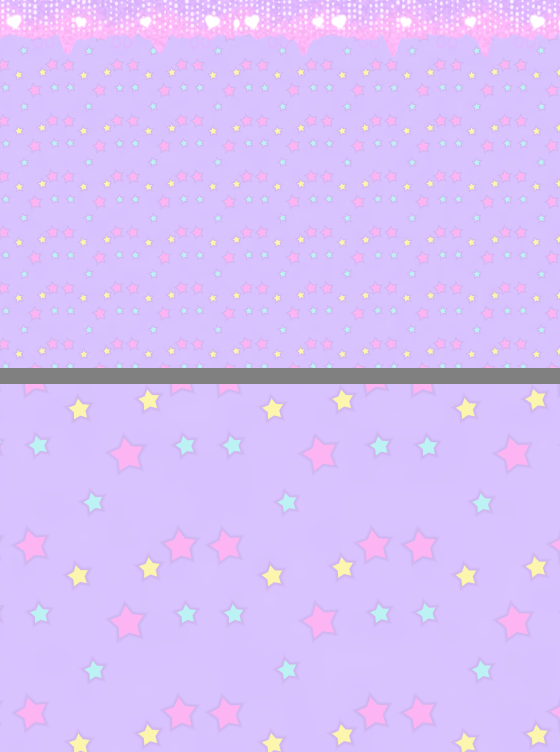
Top: the whole. Bottom: its middle third, enlarged.
A WebGL 1 fragment shader for this pattern:

```glsl
precision highp float;
// Pastel star wallpaper on lavender under a pink beaded, dripping lace border.
uniform vec2 u_resolution;

const vec2 CELL = vec2(88.55, 76.4);  // star repeat; the canvas is 504 units high
const float SWAG = 445.0;             // border repeat

float hash(vec2 p) {
  vec3 q = fract(p.xyx * 0.1031);
  q += dot(q, q.yzx + 33.33);
  return fract((q.x + q.y) * q.z);
}

float noise(vec2 p) {
  vec2 i = floor(p), f = fract(p);
  f = f * f * (3.0 - 2.0 * f);
  return mix(mix(hash(i), hash(i + vec2(1, 0)), f.x),
             mix(hash(i + vec2(0, 1)), hash(i + vec2(1, 1)), f.x), f.y);
}

mat2 rotate(float a) {
  return mat2(cos(a), sin(a), -sin(a), cos(a));
}

float starDistance(vec2 p, float radius) {
  float a = abs(mod(atan(p.x, -p.y) + 0.6283, 1.2566) - 0.6283);
  vec2 tip = vec2(0.0, radius);
  vec2 edge = 0.56 * radius * vec2(sin(0.6283), cos(0.6283)) - tip;
  return dot(length(p) * vec2(sin(a), cos(a)) - tip, normalize(vec2(-edge.y, edge.x)));
}

float heartDistance(vec2 p) {
  p = vec2(abs(p.x), 0.55 - p.y);
  if (p.x + p.y > 1.0) return length(p - vec2(0.25, 0.75)) - 0.3536;
  vec2 side = p - 0.5 * max(p.x + p.y, 0.0);
  return min(length(p - vec2(0, 1)), length(side)) * sign(p.x - p.y);
}

// Signed horizontal offset from a feature of the border
float swagOffset(float x, float center) {
  return mod(x - center + 0.5 * SWAG, SWAG) - 0.5 * SWAG;
}

float dripLength(float x, float center) {
  return 25.0 * (1.0 - smoothstep(1.0, 15.0, abs(swagOffset(x, center))));
}

// One star per cell, slightly shifted and tilted from repeat to repeat
vec3 addStar(vec3 color, vec2 p, vec2 center, float radius, vec3 fill, float px) {
  vec2 q = (p - center) / CELL + 0.5;
  float wobble = hash(floor(q) + center) - 0.5;
  vec2 local = (fract(q) - 0.5) * CELL + 0.8 * wobble;
  float d = starDistance(rotate(0.2 + 0.2 * wobble) * local, radius);
  color = mix(color, vec3(0.76, 0.64, 0.86), 0.4 * smoothstep(1.2 + px, 0.0, d));
  return mix(color, fill, smoothstep(0.7 * px, -0.7 * px, d + 0.3));
}

vec3 addBorder(vec3 color, vec2 p, float px) {
  vec3 pink = vec3(1.0, 0.72, 0.97), lilac = vec3(0.87, 0.71, 1.0);

  // Pale ribbon loops hanging below the lace
  for (int i = 0; i < 4; i++) {
    vec2 q = vec2(abs(swagOffset(p.x, 60.0 + 107.0 * float(i))), p.y - 58.0);
    float loop = abs(length((q - vec2(8, 0)) * vec2(1.0, 0.75)) - 5.5) - 1.2;
    color = mix(color, vec3(0.9, 0.7, 0.99), 0.6 * smoothstep(px, -px, loop));
  }

  // Lace body with a ragged hem and long drips
  float drips = dripLength(p.x, 92.0) + dripLength(p.x, 219.0) + dripLength(p.x, 417.0);
  float hem = 46.0 + 9.0 * noise(vec2(p.x / 9.0, 3.0)) + drips;
  float blush = 0.5 + 0.5 * cos(6.2832 * (p.x - 108.0) / (SWAG / 4.0));
  blush = smoothstep(8.0, 40.0, p.y + 16.0 * blush - 6.0 + 14.0 * (noise(p / 6.0) - 0.5));
  vec3 lace = mix(lilac, pink, blush) + 0.07 * (noise(p / 3.0) - 0.5);
  color = mix(color, lace, 0.95 * smoothstep(hem + 1.5 * px, hem - 1.5 * px, p.y));

  // Strings of beads
  float x = mod(p.x, SWAG) / (SWAG / 60.0);
  float column = floor(x);
  float y = p.y / 8.0 + hash(vec2(column, 7.0));
  vec2 bead = vec2(floor(y), column);
  float size = 0.7 + 1.5 * hash(bead + 2.0);
  float d = length((vec2(fract(x), fract(y)) - 0.5) * vec2(7.4, 6.5)) - size;
  float shown = step(0.25, hash(bead + 19.0)) * smoothstep(52.0, 36.0, p.y);
  color = mix(color, vec3(1.0, 0.96, 1.0), 0.9 * shown * smoothstep(px, -0.6 * px, d));

  // White hearts and a single oval pearl
  for (int i = 0; i < 6; i++) {
    float n = float(i);
    float center = 20.0 + 90.0 * n - 34.0 * step(3.5, n);
    float heartSize = (i == 0 || i == 3 || i == 4) ? 16.5 : 12.5;
    float tilt = (i == 3 || i == 1) ? -0.3 : 0.3;
    vec2 q = rotate(tilt) * vec2(swagOffset(p.x, center), p.y - 31.0);
    float heart = heartDistance(q / heartSize) * heartSize;
    color = mix(color, vec3(1.0, 0.9, 1.0), 0.5 * smoothstep(3.0, 0.0, heart));
    color = mix(color, vec3(1), smoothstep(px, -px, heart));
  }
  float pearl = length(vec2(swagOffset(p.x, 324.0), (p.y - 32.0) * 0.7)) - 4.2;
  return mix(color, vec3(1), smoothstep(px, -px, pearl));
}

void main() {
  float px = 504.0 / u_resolution.y;
  vec2 p = vec2(gl_FragCoord.x, u_resolution.y - gl_FragCoord.y) * px;
  vec3 color = vec3(0.848, 0.762, 1.0) + 0.012 * (noise(p / 14.0) - 0.5);

  vec3 pink = vec3(0.99, 0.71, 0.95);
  vec3 yellow = vec3(0.99, 0.96, 0.68);
  vec3 aqua = vec3(0.74, 0.95, 0.96);
  color = addStar(color, p, vec2(72.0, 89.0), 8.0, pink, px);
  color = addStar(color, p, vec2(5.0, 89.5), 8.0, pink, px);
  color = addStar(color, p, vec2(48.0, 124.0), 8.6, pink, px);
  color = addStar(color, p, vec2(26.0, 103.0), 5.6, yellow, px);
  color = addStar(color, p, vec2(58.0, 99.0), 5.6, yellow, px);
  color = addStar(color, p, vec2(75.0, 120.0), 5.2, aqua, px);
  color = addStar(color, p, vec2(8.0, 120.0), 5.2, aqua, px);
  color = addStar(color, p, vec2(33.0, 146.0), 5.2, aqua, px);

  gl_FragColor = vec4(addBorder(color, p, px), 1.0);
}
```
